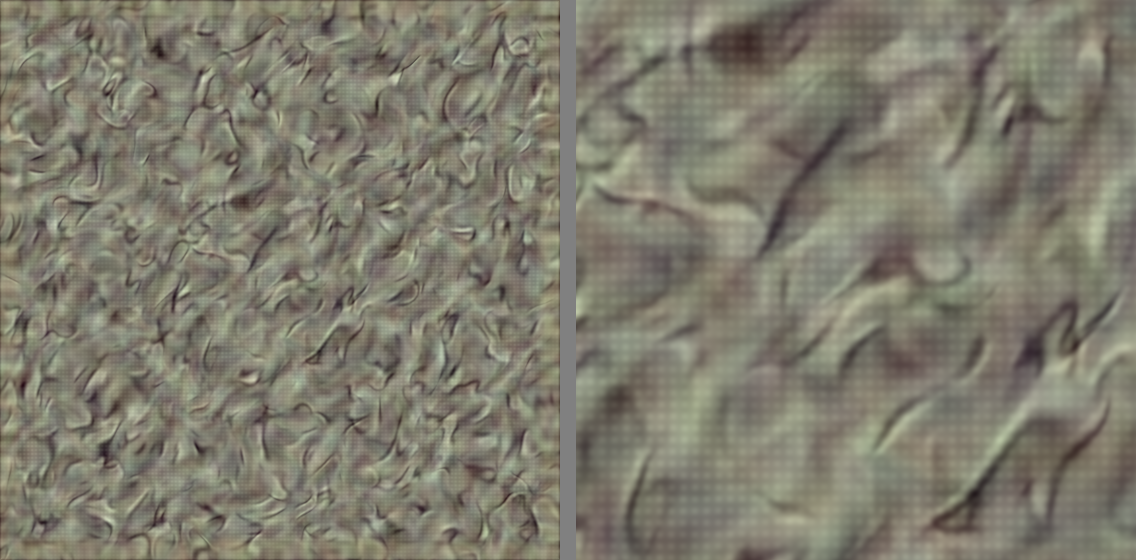
Left: the whole. Right: its middle third, enlarged.
Write a WebGL 1 fragment shader that draws this texture.

```glsl
precision highp float;
// Crinkled grey-green relief: warped gradient noise gives soft slanted folds,
// its zero contours give short dark creases with a pale lip, and a fine weave
// covers everything. A yellowish, streaked margin frames the sheet.
uniform vec2 u_resolution;

const float TAU = 6.2831853;
const vec3 BASE = vec3(0.508, 0.498, 0.441);
const vec3 TONE_AXIS = vec3(0.95, 1.06, 0.87);
const vec3 RED_GREEN = vec3(0.55, -0.45, 0.05);
const vec3 BLUE_YELLOW = vec3(-0.35, -0.05, 0.75);

float hash(vec2 cell) {
  return fract(sin(dot(cell, vec2(127.1, 311.7))) * 43758.545);
}

float slope(vec2 cell, vec2 offset) {
  float angle = TAU * hash(cell);
  return dot(vec2(cos(angle), sin(angle)), offset);
}

// Gradient noise, roughly -0.7 to 0.7
float noise(vec2 p) {
  vec2 i = floor(p);
  vec2 f = p - i;
  vec2 w = f * f * f * (f * (f * 6.0 - 15.0) + 10.0);
  float low = mix(slope(i, f), slope(i + vec2(1, 0), f - vec2(1, 0)), w.x);
  float high = mix(slope(i + vec2(0, 1), f - vec2(0, 1)),
                   slope(i + vec2(1, 1), f - vec2(1, 1)), w.x);
  return mix(low, high, w.y);
}

// Bends the sheet so that the folds curl
vec2 warp(vec2 p, float scale, float amount) {
  return p + amount * vec2(noise(p * scale + 3.7), noise(p * scale + 41.3));
}

// Axes across and along the slanted folds, stretched along them
vec2 foldSpace(vec2 p, float scale) {
  return scale * vec2(dot(p, vec2(0.81, -0.59)), 0.56 * dot(p, vec2(0.59, 0.81)));
}

// Dark line on a zero contour, with a pale lip on its positive side
float crease(vec2 q, float width, float mask) {
  float s = noise(q) / width;
  float dark = exp(-s * s);
  float pale = exp(-(s - 1.9) * (s - 1.9) * 0.8);
  return mask * (0.75 * pale - dark);
}

// Patches in which creases appear
float patches(vec2 p, float scale, float start) {
  return smoothstep(start, start + 0.4, noise(p * scale));
}

float weave(vec2 p, float count) {
  vec2 threads = sin(TAU * count * p);
  return 0.5 * threads.x + 0.7 * threads.y + 0.3 * threads.x * threads.y;
}

float band(float x, float center, float width) {
  float s = (x - center) / width;
  return exp(-s * s);
}

void main() {
  vec2 p = gl_FragCoord.xy / u_resolution;
  vec2 bent = warp(warp(p, 7.0, 0.035), 19.0, 0.013);

  // Soft folds, lit from one side
  vec2 q = foldSpace(bent, 30.0);
  vec2 fine = foldSpace(bent, 54.0) + 17.0;
  float folds = 0.17 * noise(q) + 0.13 * noise(fine);
  float relief = noise(q + vec2(0.22, -0.12)) - noise(q - vec2(0.22, -0.12));
  float tone = folds + 0.10 * relief + 0.07 * noise(bent * 75.0);
  tone += 0.05 * noise(p * 9.0 + 71.0);

  // Creases in three sizes and slants
  tone += 0.19 * crease(foldSpace(bent, 21.0) + 61.0, 0.075, patches(p + 2.0, 18.0, 0.0));
  tone += 0.18 * crease(foldSpace(bent, 33.0) + 83.0, 0.11, patches(p + 5.0, 23.0, 0.0));
  tone += 0.15 * crease(bent * 22.0 + 29.0, 0.085, patches(p + 9.0, 21.0, 0.06));

  // Threads, stronger in some places
  float threadGain = 0.019 + 0.016 * noise(p * 12.0 + 7.0);
  tone += threadGain * weave(p + 0.0015 * noise(p * 9.0), 144.0);

  // Margin: side streaks and a broken dark inner line
  vec2 inset = min(p, 1.0 - p);
  float edge = min(inset.x, inset.y);
  float margin = 1.0 - smoothstep(0.022, 0.045, edge);
  float side = 1.0 - smoothstep(0.025, 0.05, inset.x);
  float cap = 1.0 - smoothstep(0.015, 0.035, inset.y);
  float streaks = side * noise(vec2(p.x * 9.0, p.y * 48.0) + 13.0)
                + 0.6 * cap * noise(vec2(p.x * 48.0, p.y * 9.0) + 31.0);
  float broken = smoothstep(-0.25, 0.4, noise(p * 24.0 + 19.0));
  float innerLine = band(inset.x, 0.043, 0.008) + 0.8 * band(inset.y, 0.031, 0.005);
  tone = mix(tone, 0.6 * tone + 0.02, margin) + 0.22 * streaks;
  tone -= 0.12 * broken * innerLine;
  tone -= 0.14 * (1.0 - smoothstep(0.0, 0.004, edge));

  // Red against green and blue against yellow drift with the folds
  float redGreen = 0.06 * noise(bent * 30.0 + 53.0) - 0.13 * folds;
  float blueYellow = 0.06 * noise(bent * 26.0 + 97.0) - 0.03 * margin;
  vec3 color = BASE + tone * TONE_AXIS + redGreen * RED_GREEN + blueYellow * BLUE_YELLOW;
  gl_FragColor = vec4(clamp(color, 0.0, 1.0), 1.0);
}
```
